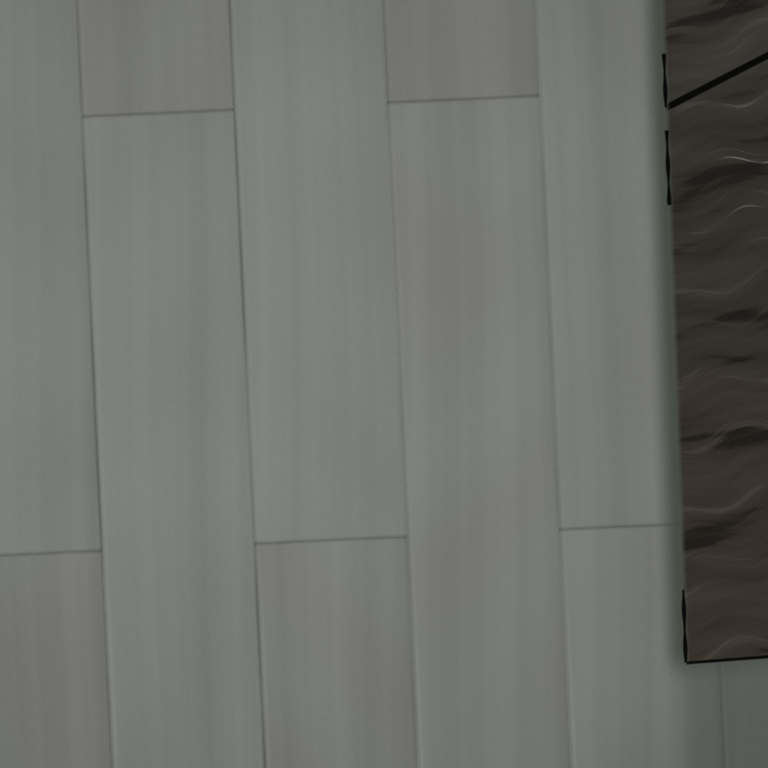
Give the GLSL for this texture, as a WebGL 2 fragment shader.

```glsl
#version 300 es
precision highp float;
// Grey plank floor with half-offset joints, seen slightly skewed, and the
// dark wooden side of a cabinet at the right with its soft contact shadow.
// Planks come from a sheared grid; wood grain is layered, bent sines.
uniform vec2 u_resolution;
out vec4 fragColor;

#define PLANK_WIDTH 0.199
#define PLANK_LENGTH 1.132
#define FIRST_SEAM 0.1455
#define FIRST_JOINT 0.277
#define SKEW 0.046
#define SEAM_HALF 0.0016
#define SEAM_DEPTH 0.10
#define GRAIN_DEPTH 0.015
#define SHADOW_WIDTH 0.036
#define GAP_HALF 0.0042

const vec3 FLOOR_COLOR = vec3(0.474, 0.483, 0.472);
const vec3 SHADOW_COLOR = vec3(0.265, 0.29, 0.257);
const vec3 WOOD_COLOR = vec3(0.198, 0.186, 0.168);
const vec3 STREAK_COLOR = vec3(0.11, 0.10, 0.09);
const vec3 GAP_COLOR = vec3(0.035, 0.034, 0.032);

float softness() { return max(0.0016, 0.75 / u_resolution.y); }

float fill(float d) { return 1.0 - smoothstep(-softness(), softness(), d); }

float line(float d, float halfWidth) { return fill(abs(d) - halfWidth); }

// Blurred line for worn seams
float groove(float d, float width) { return exp(-d * d / (width * width)); }

float hash(vec2 p) {
  return fract(sin(dot(p, vec2(127.1, 311.7))) * 4375.85);
}

// Streaks running along p.y, bent a little, with a phase per seed
float grain(vec2 p, float seed, float bending) {
  float sum = 0.0, amp = 0.5, freq = 36.0;
  for (int i = 0; i < 5; i++) {
    float bend = sin(p.y * (2.3 + float(i)) + seed * 3.1 + p.x * 9.0);
    sum += amp * sin(freq * p.x + bend * bending + seed * (2.0 + float(i)));
    p.x += 0.004 * bending * bend;
    freq *= 1.83;
    amp *= 0.68;
  }
  return sum;
}

vec3 floorColor(vec2 p) {
  // Plank grid: seams lean left going up, joints rise to the right
  float across = (p.x + SKEW * p.y - FIRST_SEAM) / PLANK_WIDTH + 1.0;
  float column = floor(across);
  float along = (p.y - SKEW * p.x - FIRST_JOINT) / PLANK_LENGTH
              - 0.5 * mod(column, 2.0);
  float row = floor(along);
  float tone = sin(3.6 * column + 2.2 * row + 0.9);
  float seed = column * 1.7 + row * 4.3;

  // Plank tone, straight grain and cloudy warm or cool patches
  float streaks = grain(vec2(p.x + 0.03 * p.y, p.y), seed, 0.6);
  float cloud = sin(p.x * 11.0 + 2.0 * sin(p.y * 7.0 + seed))
              * sin(p.y * 9.0 + seed + sin(p.x * 14.0));
  vec3 color = FLOOR_COLOR + 0.010 * tone + GRAIN_DEPTH * streaks + 0.010 * cloud;
  color += vec3(-0.004, 0.001, -0.001) * (tone + cloud);
  vec2 fromCenter = p - vec2(0.36, 0.55);
  color += 0.012 - 0.11 * dot(fromCenter, fromCenter);

  // Long seams, blurred and fainter to the right, with a pale bevel beside
  float seamIndex = floor(across + 0.5);
  float seamDistance = (across - seamIndex) * PLANK_WIDTH;
  float wear = 0.7 + 0.3 * sin(p.y * 8.0 + seamIndex * 4.0 + sin(p.y * 23.0));
  float worn = smoothstep(2.0, 3.0, seamIndex);
  float seamWidth = SEAM_HALF * mix(1.4, 2.4, worn);
  color -= SEAM_DEPTH * wear * mix(1.0, 0.4, worn) * groove(seamDistance, seamWidth);
  color -= 0.016 * groove(seamDistance + 0.006, 0.012);
  float bevel = mix(0.012, 0.035, smoothstep(0.35, 0.0, p.y));
  color += bevel * groove(seamDistance - 0.006, 0.0025);

  // Short butt joints
  float jointDistance = (along - floor(along + 0.5)) * PLANK_LENGTH;
  color -= SEAM_DEPTH * 0.75 * groove(jointDistance, SEAM_HALF * 1.5);
  return color;
}

vec3 cabinetColor(vec2 p) {
  // Lumpy grain climbs to the right, with sparse dark veins and pale glints
  vec2 q = vec2(p.y - 0.25 * p.x, p.x * 5.0);
  float streaks = grain(q, 2.0, 1.8);
  float fine = grain(q * vec2(2.4, 2.6), 5.0, 1.6);
  vec3 color = WOOD_COLOR + 0.018 * streaks + 0.014 * fine;
  color += vec3(0.014, 0.004, -0.002) * (1.0 - smoothstep(0.3, 0.75, p.y));
  color += 0.02 * smoothstep(0.80, 0.95, p.y);
  color = mix(color, STREAK_COLOR, 0.75 * smoothstep(0.45, 1.0, -streaks - 0.3 * fine));
  float glintArea = (1.0 - smoothstep(0.0, 0.12, abs(p.y - 0.78)))
                  * smoothstep(0.92, 0.97, p.x);
  color += (0.03 + 0.20 * glintArea) * smoothstep(0.6, 1.1, fine);

  // Slanted gap between the two fronts
  float gap = (p.y - 0.861 - 0.515 * (p.x - 0.87)) * 0.889;
  return mix(color, GAP_COLOR, line(gap, GAP_HALF));
}

void main() {
  vec2 p = gl_FragCoord.xy / u_resolution;
  float side = 0.899 - 0.036 * p.y - p.x;
  float base = 0.137 + 0.075 * (p.x - 0.896) - p.y;

  // Floor, greenish contact shadow, then the cabinet with a blurred side
  float below = smoothstep(-0.02, 0.03, base);
  float shade = 0.92 * (1.0 - smoothstep(0.004, SHADOW_WIDTH, side)) * (1.0 - below);
  shade += 0.45 * (1.0 - smoothstep(-0.02, 0.03, side)) * below;
  vec3 color = mix(floorColor(p), SHADOW_COLOR, shade);
  float cabinet = (1.0 - smoothstep(-0.006, 0.003, side)) * fill(base);
  color = mix(color, cabinetColor(p), cabinet);

  // Black lines under the cabinet and on parts of its side
  float under = line(base, 0.0018) * fill(side);
  const vec2 spans[3] = vec2[3](vec2(0.137, 0.232), vec2(0.733, 0.83), vec2(0.86, 0.93));
  for (int i = 0; i < 3; i++) {
    float span = fill(max(spans[i].x - p.y, p.y - spans[i].y));
    float ragged = 0.0020 + 0.0007 * sin(p.y * 130.0);
    under = max(under, span * line(side - 0.001, ragged));
  }
  color = mix(color, GAP_COLOR, under);
  color += 0.010 * (hash(floor(p * 512.0)) - 0.5);
  fragColor = vec4(color, 1.0);
}
```
